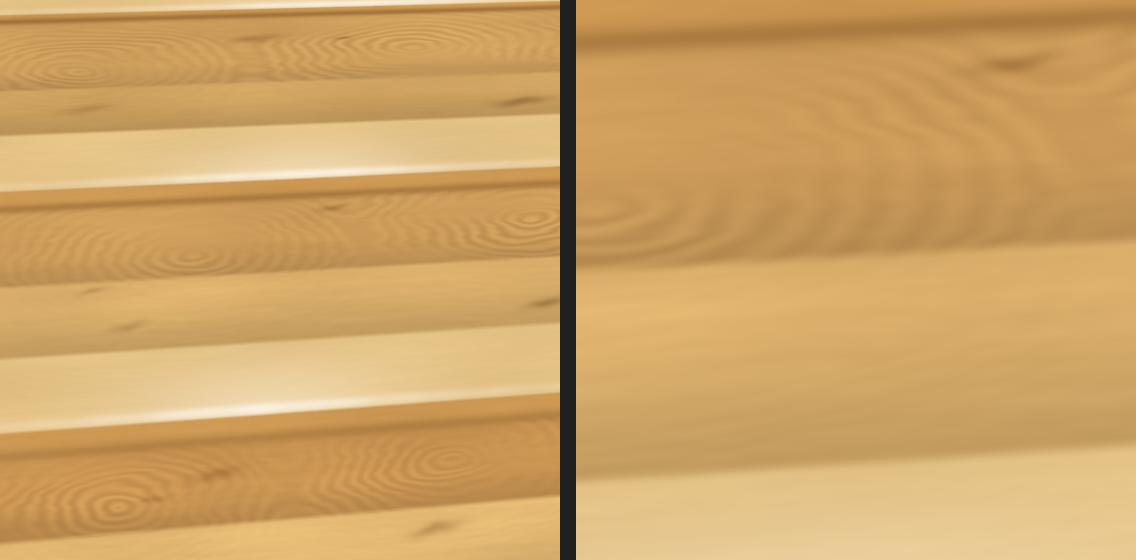
Left: the whole. Right: its middle third, enlarged.
Write a WebGL 1 fragment shader that draws this texture.

```glsl
precision highp float;
// Oak stair treads in slight perspective, with arched grain and light on the step edges.
uniform vec2 u_resolution;

#define TILT 0.024        // slope of the boards at the top
#define FAN 0.064         // extra slope towards the bottom
#define EDGE 0.012        // softness of board edges, in steps
#define TREAD_AT 0.715    // where the pale tread begins in a step
#define RING_FREQ 215.0
#define RING_DEPTH 0.040
#define FIBRE_DEPTH 0.055
#define GLINT 0.80
#define FLECKS 4

const vec3 RISER = vec3(0.800, 0.615, 0.360);
const vec3 RISER_WARM = vec3(0.775, 0.570, 0.315);
const vec3 PLANK = vec3(0.800, 0.630, 0.375);
const vec3 PLANK_PALE = vec3(0.870, 0.705, 0.440);
const vec3 TREAD = vec3(0.895, 0.760, 0.520);
const vec3 NOSE = vec3(0.810, 0.605, 0.330);
const vec3 SHADOW = vec3(0.570, 0.390, 0.185);
const vec3 SHINE = vec3(0.985, 0.950, 0.890);

vec2 hash2(vec2 p) {
  p = vec2(dot(p, vec2(127.1, 311.7)), dot(p, vec2(269.5, 183.3)));
  return fract(sin(p) * 43758.545);
}

// Gradient noise, about -0.7 to 0.7
float noise(vec2 p) {
  vec2 i = floor(p), f = fract(p);
  vec2 w = f * f * f * (f * (f * 6.0 - 15.0) + 10.0);
  vec2 e = vec2(1.0, 0.0);
  float a = dot(hash2(i) * 2.0 - 1.0, f);
  float b = dot(hash2(i + e) * 2.0 - 1.0, f - e);
  float c = dot(hash2(i + e.yx) * 2.0 - 1.0, f - e.yx);
  float d = dot(hash2(i + 1.0) * 2.0 - 1.0, f - 1.0);
  return mix(mix(a, b, w.x), mix(c, d, w.x), w.y);
}

float softMin(float a, float b, float k) {
  float h = clamp(0.5 + 0.5 * (b - a) / k, 0.0, 1.0);
  return mix(b, a, h) - k * h * (1.0 - h);
}

float bell(float x, float width) {
  x /= width;
  return exp(-x * x);
}

// Nested arches around two eyes of one board, strongest near the eyes
float rings(float x, float v, float stair) {
  float eyeX = 0.14 + 0.21 * sin(stair * 1.4);
  float eyeV = 0.37 - 0.04 * stair;
  float r = softMin(length(vec2(x - eyeX, v - eyeV)),
                    length(vec2(x - eyeX - 0.6, v - eyeV + 0.08)), 0.08);
  vec2 q = vec2(x * 5.0, v * 11.0) + stair * 17.3;
  r += 0.045 * noise(q) + 0.012 * noise(q * 3.1);
  float patches = smoothstep(-0.35, 0.35, noise(q * 0.6 + 8.0));
  return sin(r * RING_FREQ) * patches * exp(-r * 2.8);
}

// Long streaks along the board
float fibres(float x, float y, float board) {
  vec2 p = vec2(x, y) + board * 7.31;
  return 0.5 * noise(p * vec2(3.0, 34.0)) + 0.35 * noise(p * vec2(9.0, 85.0))
       + 0.3 * noise(p * vec2(30.0, 150.0));
}

// Small dark knots scattered over one step
float flecks(float x, float v, float stair) {
  float sum = 0.0;
  for (int i = 0; i < FLECKS; i++) {
    vec2 c = hash2(vec2(float(i) * 3.7 + 1.0, stair + 5.0));
    vec2 d = vec2(x, v) - vec2(c.x, 0.14 + 0.5 * c.y);
    d.y += 0.25 * d.x + 0.02 * noise(vec2(x * 25.0, stair));
    float size = 0.5 + hash2(c).x;
    sum += bell(length(d / vec2(0.036, 0.018)), size) * (0.4 + 0.6 * c.x);
  }
  return min(sum, 1.0);
}

void main() {
  vec2 uv = gl_FragCoord.xy / u_resolution;
  float x = uv.x;

  // Straighten the fan of boards, then divide it into growing steps
  float y = (1.0 - uv.y + TILT * x) / (1.0 - FAN * x);
  float s = (sqrt(0.0666 + 0.232 * (y - 0.029)) - 0.258) / 0.116;
  float stair = floor(s);
  float v = s - stair;
  float noseEnd = clamp(0.03 + 0.04 * stair, 0.02, 0.068);
  float seam = 0.47 - 0.045 * stair;

  // Board masks from the top of the step downward
  float onRiser = smoothstep(noseEnd, noseEnd + 0.03, v);
  float onPlank = smoothstep(seam - EDGE, seam + EDGE, v);
  float onTread = smoothstep(TREAD_AT - EDGE, TREAD_AT + EDGE, v);
  float onNose = smoothstep(1.0 - EDGE, 1.0, v);

  // Base colours
  vec3 riser = mix(RISER, RISER_WARM, clamp(stair - 0.8, 0.0, 1.0));
  riser *= 1.02 - 0.10 * smoothstep(seam - 0.14, seam, v);
  vec3 plank = mix(PLANK, PLANK_PALE, clamp(stair * 0.5, 0.0, 1.0));
  plank *= 1.03 - 0.11 * smoothstep(seam + 0.08, TREAD_AT, v);
  vec3 color = mix(NOSE, riser, onRiser);
  color = mix(color, plank, onPlank);
  color = mix(color, TREAD, onTread);

  // Grain, knots and uneven tone
  float board = stair * 3.0 + step(seam, v) + step(TREAD_AT, v);
  float ringShare = onRiser * mix(1.0, 0.2, onPlank);
  float tone = RING_DEPTH * 1.6 * ringShare * rings(x, v, stair);
  tone += FIBRE_DEPTH * (1.0 - 0.45 * onTread) * fibres(x, y, board);
  tone += 0.06 * noise(vec2(x * 3.0, y * 8.0) + board);
  tone -= 0.20 * flecks(x, v, stair) * onRiser * (1.0 - onTread);
  color *= 1.0 + tone * vec3(1.0, 1.25, 1.6);

  // Shadow under the nose, glow on the tread and glint on its edge
  color = mix(color, NOSE * (1.0 + tone), onNose);
  float under = bell(v - noseEnd - 0.012, 0.021);
  color = mix(color, SHADOW, under * (0.72 - 0.16 * max(stair, 0.0)));
  float lit = bell(x - 0.54 + 0.08 * stair, 0.24);
  color = mix(color, SHINE, 0.42 * lit * onTread * smoothstep(0.68, 0.98, v) * (1.0 - onNose));
  float glint = bell(v - 0.972, 0.020) * (0.28 + GLINT * lit) * (0.8 + 0.5 * noise(vec2(x * 14.0, stair)));
  color = mix(color, SHINE, clamp(glint, 0.0, 0.9));

  gl_FragColor = vec4(clamp(color, 0.0, 1.0), 1.0);
}
```
